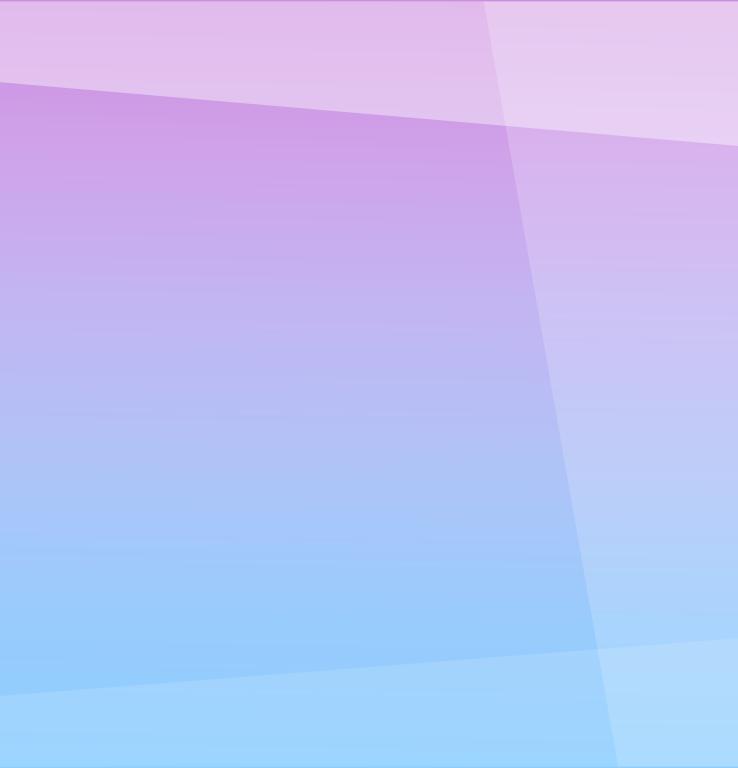
This background is drawn by a WebGL 2 fragment shader. Its source:

```glsl
#version 300 es
precision highp float;
// Orchid-to-sky vertical gradient crossed by three translucent white panels.

#define TOP_ALPHA 0.40
#define BOTTOM_ALPHA 0.13
#define SIDE_ALPHA_LOW 0.15
#define SIDE_ALPHA_HIGH 0.20
#define GRADIENT_TILT 0.015
#define RIM 0.0018

uniform vec2 u_resolution;
out vec4 fragColor;

// Evenly spaced gradient stops, top to bottom
const vec3 SKY[6] = vec3[6](
  vec3(0.805, 0.550, 0.870),
  vec3(0.812, 0.637, 0.917),
  vec3(0.762, 0.710, 0.950),
  vec3(0.690, 0.765, 0.969),
  vec3(0.600, 0.798, 0.988),
  vec3(0.550, 0.810, 1.000)
);

vec3 skyGradient(float t) {
  float s = clamp(t, 0.0, 1.0) * 5.0;
  int i = min(int(s), 4);
  return mix(SKY[i], SKY[i + 1], s - float(i));
}

// Antialiased coverage of the half-plane left of the line a -> b
float leftOf(vec2 p, vec2 a, vec2 b, float pixel) {
  vec2 d = normalize(b - a);
  float dist = d.x * (p.y - a.y) - d.y * (p.x - a.x);
  return clamp(dist / pixel + 0.5, 0.0, 1.0);
}

void main() {
  // Height spans 0..1, width follows the aspect ratio
  float pixel = 1.0 / u_resolution.y;
  float width = u_resolution.x * pixel;
  vec2 p = gl_FragCoord.xy * pixel;

  vec3 color = skyGradient(1.0 - p.y - GRADIENT_TILT * (p.x / width - 0.4));

  // Panel coverage
  float top = leftOf(p, vec2(0.0, 0.893), vec2(width, 0.810), pixel);
  float bottom = leftOf(p, vec2(width, 0.169), vec2(0.0, 0.0938), pixel);
  float side = leftOf(p, vec2(width * 0.655, 1.0), vec2(width * 0.838, 0.0), pixel);

  // Panels stop just short of the upper and lower borders
  float inside = clamp((min(p.y, 1.0 - p.y) - RIM) / pixel + 0.5, 0.0, 1.0);

  color = mix(color, vec3(1.0), TOP_ALPHA * top * inside);
  color = mix(color, vec3(1.0), BOTTOM_ALPHA * bottom * inside);
  color = mix(color, vec3(1.0), mix(SIDE_ALPHA_LOW, SIDE_ALPHA_HIGH, p.y) * side * inside);

  fragColor = vec4(color, 1.0);
}
```
